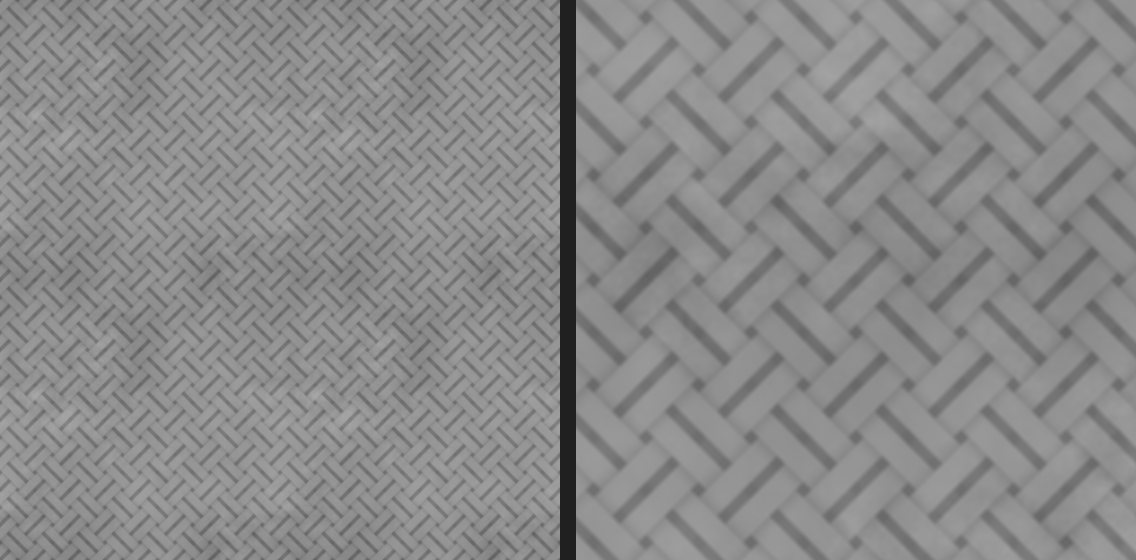
Left, the full canvas; right, a detail of the centre.
Reproduce this pattern procedurally as a WebGL 2 fragment shader.

```glsl
#version 300 es
precision highp float;

uniform vec2 u_resolution;
out vec4 outColor;

const float PI = 3.14159265;
const float REPEATS = 16.0;      // weave repeats across and down
const float WEAR_TILES = 2.0;    // wear repeats across and down
const float STRAND_HALF = 0.35;  // half width, in strand pitches
const float GAP_TONE = 0.43;
const float UNDER_TONE = 0.455;
const float OVER_TONE = 0.578;

float hash(vec2 p, float seed) {
    vec3 q = fract(vec3(p.xyx + seed) * vec3(0.1031, 0.1030, 0.0973));
    q += dot(q, q.yzx + 33.33);
    return fract((q.x + q.y) * q.z);
}

// Value noise that wraps after a whole number of cells
float wrapNoise(vec2 p, vec2 period, float seed) {
    p *= period;
    vec2 cell = floor(p);
    vec2 f = fract(p);
    f = f * f * (3.0 - 2.0 * f);
    vec2 lo = mod(cell, period);
    vec2 hi = mod(cell + 1.0, period);
    float bottom = mix(hash(lo, seed), hash(vec2(hi.x, lo.y), seed), f.x);
    float top = mix(hash(vec2(lo.x, hi.y), seed), hash(hi, seed), f.x);
    return mix(bottom, top, f.y);
}

float wrapFbm(vec2 p, float period, float seed) {
    float sum = 0.0;
    float gain = 0.5;
    for (int i = 0; i < 5; i++) {
        sum += gain * wrapNoise(p, vec2(period), seed + float(i) * 17.0);
        period *= 2.0;
        gain *= 0.5;
    }
    return sum / 0.96875;
}

// +1 for even cells, -1 for odd cells
float paritySign(float cell) {
    return 1.0 - 2.0 * mod(cell, 2.0);
}

// x: tone, y: coverage, z: height of a strand
vec3 strand(float along, float across, float side, float blur) {
    float offset = fract(across * 2.0) - 0.5;
    float height = side * cos(PI * along) * paritySign(round(across));
    float tone = mix(UNDER_TONE, OVER_TONE, smoothstep(-0.95, 0.45, height));
    tone -= 0.05 * offset * offset;
    float cover = 1.0 - smoothstep(-blur, blur, abs(offset) - STRAND_HALF);
    return vec3(tone, cover, height);
}

// Diagonal basket weave of paired strands
float weave(vec2 uv, float blur) {
    vec2 p = uv * REPEATS;
    float rise = p.x + p.y;
    float fall = p.x - p.y;
    vec3 rising = strand(rise, fall, 1.0, blur);
    vec3 falling = strand(fall, rise, -1.0, blur);
    bool risingOnTop = rising.z > falling.z;
    vec3 upper = risingOnTop ? rising : falling;
    vec3 lower = risingOnTop ? falling : rising;
    float tone = mix(GAP_TONE, lower.x, lower.y);
    return mix(tone, upper.x, upper.y);
}

// Cloudy stains with patches of fine scuffing
float wear(vec2 uv) {
    vec2 p = uv * WEAR_TILES;
    float clouds = wrapFbm(p, 4.0, 11.0) - 0.5;
    float patches = smoothstep(0.4, 0.65, wrapFbm(p, 5.0, 53.0));
    float scuffs = wrapFbm(p + 0.06 * clouds, 20.0, 91.0) - 0.5;
    float grain = wrapNoise(p, vec2(128.0), 37.0) - 0.5;
    return 0.13 * clouds + mix(0.03, 0.11, patches) * scuffs
         + mix(0.006, 0.02, patches) * grain;
}

void main() {
    vec2 uv = gl_FragCoord.xy / u_resolution;
    // Edge softness in strand pitches, never below one pixel
    float pixel = 2.0 * REPEATS / min(u_resolution.x, u_resolution.y);
    float blur = max(0.09, pixel);
    float tone = weave(uv, blur) + wear(uv);
    outColor = vec4(vec3(clamp(tone, 0.0, 1.0)), 1.0);
}
```
